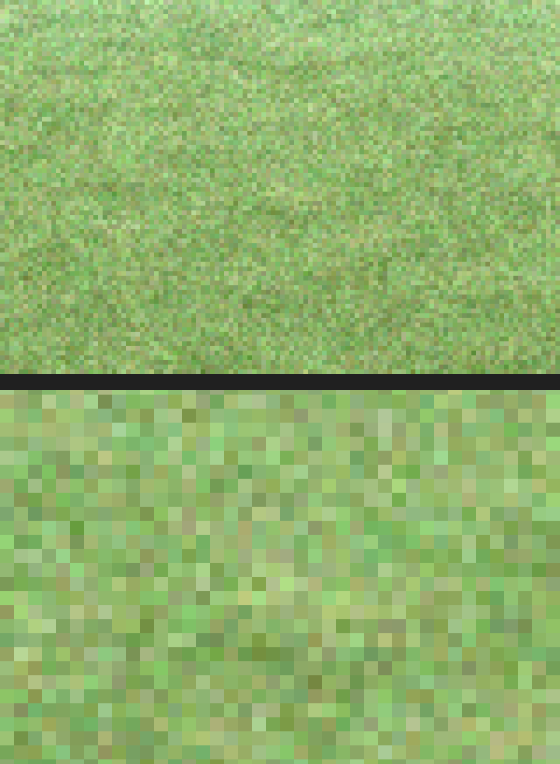
Top: the whole. Bottom: its middle third, enlarged.
This texture is drawn by a WebGL 1 fragment shader. Its source:

```glsl
precision highp float;
// A mown lawn seen as a mosaic of 120 by 80 flat cells, paler and mintier far away.
// Gradient noise lays soft flattened patches and short tufts; a hash gives every
// cell its own lightness and tint, and cell borders are smoothed over one pixel.

uniform vec2 u_resolution;

vec3 hash3(vec2 p) {
  vec3 q = fract(vec3(p.xyx) * vec3(0.1031, 0.1030, 0.0973));
  q += dot(q, q.yxz + 33.33);
  return fract((q.xxy + q.yzz) * q.zyx);
}

// Centred bell-shaped scatter with a deviation of about 0.4
vec3 scatter(vec2 cell) {
  return hash3(cell + 11.0) + hash3(cell + 237.0) - 1.0;
}

float gradientAt(vec2 corner, vec2 offset) {
  float angle = 6.2832 * hash3(corner + 71.0).x;
  return dot(vec2(cos(angle), sin(angle)), offset);
}

float gradientNoise(vec2 p) {
  vec2 i = floor(p);
  vec2 f = fract(p);
  vec2 u = f * f * f * (f * (f * 6.0 - 15.0) + 10.0);
  float low = mix(gradientAt(i, f),
                  gradientAt(i + vec2(1.0, 0.0), f - vec2(1.0, 0.0)), u.x);
  float high = mix(gradientAt(i + vec2(0.0, 1.0), f - vec2(0.0, 1.0)),
                   gradientAt(i + vec2(1.0, 1.0), f - vec2(1.0, 1.0)), u.x);
  return mix(low, high, u.y);
}

vec3 grassCell(vec2 cell) {
  vec2 centre = cell + 0.5;
  float height = centre.y / 80.0;

  // Distance fade from deep green at the bottom to pale mint at the top
  vec3 grass = mix(vec3(0.535, 0.672, 0.388), vec3(0.605, 0.743, 0.462), height);
  grass += vec3(0.025, 0.040, 0.060) * smoothstep(0.72, 1.0, height);

  // Wide patches flatten with distance; tufts span a few cells
  float flatten = mix(0.10, 0.17, height);
  float patches = gradientNoise(centre * vec2(0.055, flatten))
                + 0.7 * gradientNoise(centre * vec2(0.13, 0.22) + 40.0);
  float tufts = gradientNoise(centre * vec2(0.37, 0.61) + 90.0);
  float dryness = gradientNoise(centre * vec2(0.09, 0.15) + 150.0);

  // Independent lightness, yellow-to-green tint and blue tint in each cell
  vec3 grain = scatter(cell);
  float light = 0.075 * patches + 0.085 * tufts + 0.115 * grain.x;
  float warm = 0.095 * grain.y + 0.035 * dryness;
  grass += light * vec3(1.0, 0.98, 0.95);
  grass += warm * vec3(0.80, -0.50, 0.15);
  grass.b += 0.085 * grain.z;
  return clamp(grass, 0.0, 1.0);
}

void main() {
  vec2 grid = vec2(120.0, 80.0);
  vec2 p = gl_FragCoord.xy / u_resolution * grid - 0.5;
  vec2 cell = floor(p);

  // Blend the four nearest cells only within one pixel of their borders
  vec2 pixel = grid / u_resolution;
  vec2 blend = clamp((fract(p) - 0.5) / pixel + 0.5, 0.0, 1.0);
  vec3 lower = mix(grassCell(cell), grassCell(cell + vec2(1.0, 0.0)), blend.x);
  vec3 upper = mix(grassCell(cell + vec2(0.0, 1.0)),
                   grassCell(cell + vec2(1.0, 1.0)), blend.x);
  gl_FragColor = vec4(mix(lower, upper, blend.y), 1.0);
}
```
